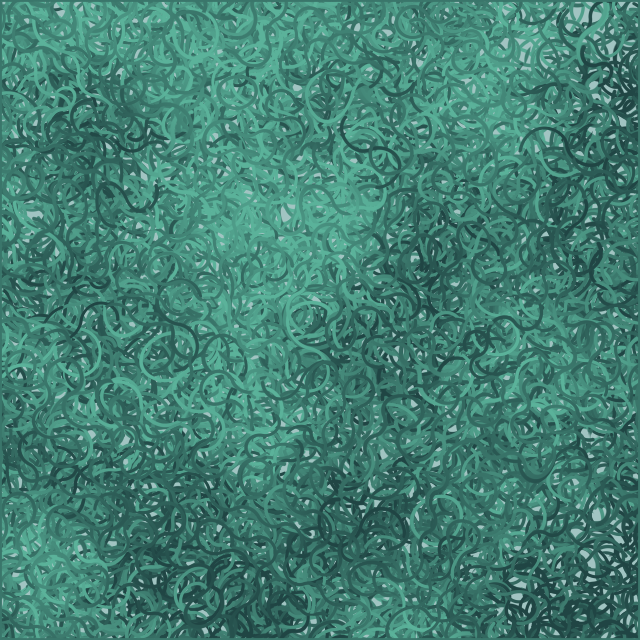
Write a WebGL 2 fragment shader that draws this pattern.

```glsl
#version 300 es
precision highp float;
// Dense tangle of curly green threads, layered sheet over sheet on a pale ground.

uniform vec2 u_resolution;
out vec4 fragColor;

const vec3 GROUND = vec3(0.63, 0.77, 0.76);
const vec3 THREAD_DARK = vec3(0.125, 0.27, 0.265);
const vec3 THREAD_LIGHT = vec3(0.355, 0.70, 0.605);
const int LAYERS = 16;                       // sheets, front to back
const int STRANDS = 3;                       // short strand grids per sheet
const float HALF_WIDTH = 0.0027;
const float STRAND_CELL = 0.15;
const vec2 STRAND_RADIUS = vec2(0.016, 0.035);
const vec2 STRAND_SWEEP = vec2(1.4, 5.0);
const vec2 MEANDER_TILE = vec2(0.05, 0.095);  // tile size of the long threads
const float WARP = 0.03;                     // wobble of all threads
const float WARP_FREQ = 6.0;
const float TONE_SPREAD = 0.85;              // difference between threads
const float PATCH_SPREAD = 0.6;              // difference between regions
const float FRAME_WIDTH = 0.003;
const float TAU = 6.2831853;

vec3 hash3(ivec3 key) {
    uvec3 v = uvec3(key + 4096) * 1664525u + 1013904223u;
    v.x += v.y * v.z; v.y += v.z * v.x; v.z += v.x * v.y;
    v ^= v >> 16u;
    v.x += v.y * v.z; v.y += v.z * v.x; v.z += v.x * v.y;
    return vec3(v >> 8u) / 16777216.0;
}

// Three gradient slopes from one hash
vec3 cornerSlopes(ivec2 corner, vec2 offset, int seed) {
    vec3 g = hash3(ivec3(corner, seed)) * 2.0 - 1.0;
    return g * offset.x + g.yzx * offset.y;
}

// Three channels of gradient noise
vec3 gradientNoise(vec2 p, int seed) {
    ivec2 i = ivec2(floor(p));
    vec2 f = fract(p);
    vec2 u = f * f * f * (f * (f * 6.0 - 15.0) + 10.0);
    vec3 low = mix(cornerSlopes(i, f, seed),
                   cornerSlopes(i + ivec2(1, 0), f - vec2(1, 0), seed), u.x);
    vec3 high = mix(cornerSlopes(i + ivec2(0, 1), f - vec2(0, 1), seed),
                    cornerSlopes(i + ivec2(1, 1), f - vec2(1, 1), seed), u.x);
    return mix(low, high, u.y);
}

vec2 rotate(vec2 p, float angle) {
    float c = cos(angle), s = sin(angle);
    return vec2(c * p.x - s * p.y, s * p.x + c * p.y);
}

// Arc that leaves the origin along +x and bends towards +y
float arcDistance(vec2 p, float radius, float sweep) {
    vec2 q = p - vec2(0.0, radius);
    vec2 middle = vec2(sin(0.5 * sweep), -cos(0.5 * sweep));
    float len = length(q);
    if (dot(q, middle) > len * cos(0.5 * sweep)) return abs(len - radius);
    vec2 end = radius * vec2(sin(sweep), -cos(sweep));
    return min(length(p), distance(q, end));
}

// Endless thread made of quarter arcs in randomly flipped tiles
float meanderDistance(vec2 p, float tile, int layer) {
    vec2 cell = floor(p / tile);
    vec2 f = p / tile - cell;
    if (hash3(ivec3(cell, 200 + layer)).x < 0.5) f.x = 1.0 - f.x;
    return tile * min(abs(length(f) - 0.5), abs(length(f - 1.0) - 0.5));
}

// S-shaped strand in a cell; returns its distance and a random tone
vec2 strand(vec2 p, int seed) {
    ivec2 cell = ivec2(floor(p / STRAND_CELL));
    vec3 shape = hash3(ivec3(cell, seed));
    vec3 place = hash3(ivec3(cell, seed + 500));
    float radius = mix(STRAND_RADIUS.x, STRAND_RADIUS.y, shape.x);
    float slack = 0.5 * STRAND_CELL - 2.0 * radius - 2.0 * HALF_WIDTH;
    vec2 q = p - (vec2(cell) + 0.5) * STRAND_CELL - max(slack, 0.0) * (2.0 * place.xy - 1.0);
    q = rotate(q, TAU * shape.z);
    if (place.z < 0.5) q.x = -q.x;
    float sweep = mix(STRAND_SWEEP.x, STRAND_SWEEP.y, shape.y);
    float d = min(arcDistance(q, radius, sweep), arcDistance(-q, radius, 0.7 * sweep));
    return vec2(d, fract(place.z * 2.0));
}

// Lays a thread beneath the paint gathered so far (alpha holds the cover)
void layUnder(inout vec4 paint, float d, float tone, float pixel) {
    float alpha = 1.0 - smoothstep(-0.7 * pixel, 0.7 * pixel, d - HALF_WIDTH);
    vec3 color = mix(THREAD_DARK, THREAD_LIGHT, clamp(tone, 0.0, 1.0));
    paint += (1.0 - paint.a) * alpha * vec4(color, 1.0);
}

void main() {
    vec2 uv = gl_FragCoord.xy / u_resolution;
    float pixel = 1.0 / min(u_resolution.x, u_resolution.y);

    // Regional lightness: brighter above, darker at the right, patchy throughout
    vec3 patches = gradientNoise(uv * 4.0, 901);
    float region = 0.52 + 0.3 * (uv.y - 0.5) - 0.2 * smoothstep(0.75, 1.0, uv.x)
                 + PATCH_SPREAD * patches.x;
    // Sparser cover in the corners at the right
    float sparse = smoothstep(0.6, 1.0, uv.x) * smoothstep(0.15, 0.5, abs(uv.y - 0.5));

    // Thin rim along the canvas edge
    vec2 toEdge = min(uv, 1.0 - uv);
    vec4 paint = vec4(0.0);
    layUnder(paint, min(toEdge.x, toEdge.y) - FRAME_WIDTH + HALF_WIDTH, 0.45, pixel);

    // Sheets of threads, front to back
    for (int layer = 0; layer < LAYERS && paint.a < 0.995; layer++) {
        vec3 sheet = hash3(ivec3(layer, 17, 5));
        vec3 wobble = gradientNoise(uv * WARP_FREQ + sheet.xy, 300 + layer);
        vec2 p = rotate(uv + WARP * wobble.xy, TAU * sheet.z) + sheet.xy;
        float local = region + 0.4 * wobble.z;

        // Long threads, kept only in patches
        float tile = mix(MEANDER_TILE.x, MEANDER_TILE.y, sheet.x);
        float gap = (0.35 * sparse - 0.08 - wobble.z) / WARP_FREQ;
        float tone = fract(0.618 * float(layer) + 0.3) - 0.5;
        layUnder(paint, max(meanderDistance(p, tile, layer), gap), local + TONE_SPREAD * tone, pixel);

        // Short curling strands
        for (int n = 0; n < STRANDS; n++) {
            int seed = 1000 + layer * STRANDS + n;
            vec2 s = strand(rotate(p, float(n)) + 0.37 * float(n), seed);
            layUnder(paint, s.x, local + TONE_SPREAD * (s.y - 0.5), pixel);
        }
    }
    fragColor = vec4(paint.rgb + (1.0 - paint.a) * GROUND, 1.0);
}
```
